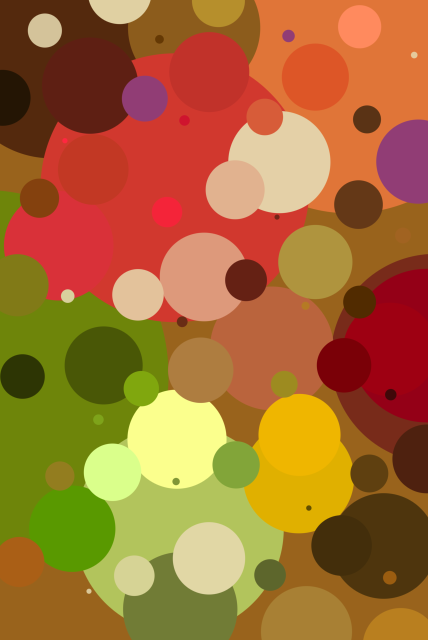
Give the GLSL for this background, as a WebGL 2 fragment shader.

```glsl
#version 300 es
precision highp float;
// Overlapping flat discs in earthy greens, reds and browns, each tinted by the zone it lies in.

#define ZONES 9
#define DISCS 50
#define DOTS 16
#define BIG_RADIUS 0.145
#define SMALL_RADIUS 0.030
#define DOT_RADIUS 0.022
#define SIZE_FALLOFF 0.6
#define JITTER 0.07
#define DARK_SHARE 0.28
#define PALE_SHARE 0.17
#define HEIGHT 1.5

uniform vec2 u_resolution;
out vec4 fragColor;

const vec3 EARTH = vec3(0.60, 0.39, 0.11);
const vec3 CREAM = vec3(0.90, 0.85, 0.68);
const vec3 VIOLET = vec3(0.57, 0.24, 0.46);

// Large zones: centre and radius, with the canvas 1 wide and HEIGHT tall
const vec3 zoneShape[ZONES] = vec3[ZONES](
    vec3(0.82, 1.36, 0.36), vec3(0.12, 1.354, 0.225), vec3(0.455, 1.435, 0.155),
    vec3(-0.04, 0.62, 0.435), vec3(0.41, 1.06, 0.315), vec3(0.42, 0.26, 0.245),
    vec3(1.02, 0.66, 0.245), vec3(1.0, 0.69, 0.18), vec3(0.70, 0.38, 0.13));
const vec3 zoneColor[ZONES] = vec3[ZONES](
    vec3(0.88, 0.46, 0.22), vec3(0.33, 0.16, 0.05), vec3(0.55, 0.36, 0.11),
    vec3(0.43, 0.52, 0.04), vec3(0.82, 0.22, 0.18), vec3(0.70, 0.77, 0.36),
    vec3(0.47, 0.17, 0.10), vec3(0.58, 0.0, 0.09), vec3(0.88, 0.69, 0.0));

float hash(float n) {
    return fract(sin(n * 12.9898 + 4.1414) * 43758.5453);
}

vec3 hash3(float n) {
    return vec3(hash(n), hash(n + 37.3), hash(n + 71.7));
}

// Anti-aliased disc coverage
float disc(vec2 p, vec2 centre, float radius, float pixel) {
    return 1.0 - smoothstep(-0.7 * pixel, 0.7 * pixel, length(p - centre) - radius);
}

vec3 ground(vec2 p, float pixel) {
    vec3 color = EARTH;
    for (int i = 0; i < ZONES; i++) {
        color = mix(color, zoneColor[i], disc(p, zoneShape[i].xy, zoneShape[i].z, pixel));
    }
    return color;
}

// Evenly spread centres, loosened by a small random offset
vec2 scatter(float id) {
    vec2 even = fract(vec2(0.65, 0.46) + id * vec2(0.75488, 0.56984));
    vec2 offset = vec2(hash(id + 11.0), hash(id + 23.0)) - 0.5;
    return even * vec2(1.0, HEIGHT) + JITTER * offset;
}

// Dark, pale or shifted variant of the colour beneath the centre
vec3 tint(vec3 base, float id) {
    vec3 h = hash3(id + 5.0);
    float kind = fract(0.4 + id * 0.61803);
    if (mod(id, 23.0) == 11.0) return VIOLET;
    if (kind < DARK_SHARE) return base * mix(0.32, 0.62, h.x) + vec3(0.03, 0.03, 0.0);
    if (kind > 1.0 - PALE_SHARE) return mix(base, CREAM, mix(0.6, 0.95, h.y));
    vec3 shift = (h - 0.5) * vec3(0.20, 0.30, 0.22);
    return clamp(base * mix(0.75, 1.3, h.z) + shift, 0.0, 1.0);
}

void main() {
    float pixel = HEIGHT / u_resolution.y;
    vec2 p = gl_FragCoord.xy * pixel;
    vec3 color = ground(p, pixel);

    // Discs from large to small, then the tiny dots on top
    for (int i = 0; i < DISCS + DOTS; i++) {
        float id = float(i);
        float rank = pow(id / float(DISCS), SIZE_FALLOFF);
        float radius = mix(BIG_RADIUS, SMALL_RADIUS, rank);
        if (i >= DISCS) radius = DOT_RADIUS * mix(0.25, 1.0, pow(hash(id), 2.0));
        vec2 centre = scatter(id);
        float cover = disc(p, centre, radius, pixel);
        if (cover > 0.0) color = mix(color, tint(ground(centre, pixel), id), cover);
    }
    fragColor = vec4(color, 1.0);
}
```
